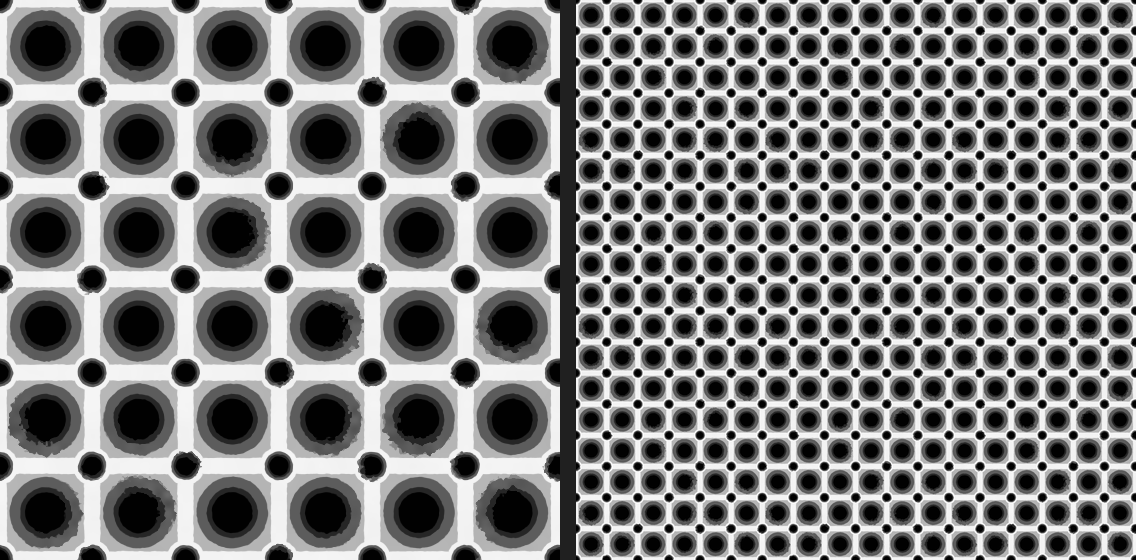
Left: one tile. Right: repeated 3 by 3.
Give the GLSL for this texture map, as a Shadertoy shader.

```glsl
// Tiled grid of ringed discs on notched grey squares, with small ringed dots
// where the white bands cross. Shapes are distance fields in cell units;
// wrapping noise roughens every edge and frays one side of some discs.

const float REPEATS = 6.0;
const vec2 SHIFT = vec2(-0.012, 0.008);    // grid offset, in cells
const float SQUARE_HALF = 0.414;
const float NOTCH_RADIUS = 0.205;
const vec3 DISC_RADII = vec3(0.382, 0.272, 0.218);  // mid, dark, black
const vec3 DOT_RADII = vec3(0.152, 0.126, 0.102);

const float WHITE = 0.953;
const float LIGHT = 0.71;
const float TORN = 0.53;
const float MID = 0.36;
const float DARK = 0.15;
const float BLACK = 0.005;

const float ROUGHNESS = 0.014;  // edge wobble everywhere
const float FRAY = 0.095;       // extra wobble on worn sides
const float MOTTLE = 0.022;     // cloudiness of the paint
const float TAU = 6.28318;

float hash(vec2 p, float seed) {
    return fract(sin(dot(p, vec2(127.1, 311.7)) + seed * 17.3) * 43758.5453);
}

// Value noise over the unit square; a whole frequency makes it wrap.
float noise(vec2 uv, float freq, float seed) {
    vec2 p = uv * freq;
    vec2 i = floor(p);
    vec2 f = p - i;
    f = f * f * (3.0 - 2.0 * f);
    vec2 a = mod(i, freq);
    vec2 b = mod(i + 1.0, freq);
    return mix(mix(hash(a, seed), hash(vec2(b.x, a.y), seed), f.x),
               mix(hash(vec2(a.x, b.y), seed), hash(b, seed), f.x), f.y);
}

// Signed edge grain, roughly -0.5 to 0.5.
float grain(vec2 uv, float seed) {
    return 0.6 * noise(uv, 108.0, seed) + 0.4 * noise(uv, 228.0, seed + 1.0) - 0.5;
}

// How frayed a disc is at this offset: random strength, facing a random side.
float wear(vec2 id, vec2 offset, float seed) {
    float strength = smoothstep(0.3, 1.0, hash(id, seed));
    float angle = TAU * hash(id, seed + 1.0);
    float facing = dot(offset, vec2(cos(angle), sin(angle))) / max(length(offset), 0.001);
    return strength * smoothstep(-0.5, 0.9, facing);
}

float cover(float dist, float pixel) {
    return smoothstep(0.75 * pixel, -0.75 * pixel, dist);
}

// Paints concentric rings from the outside in, each with its own rough edge.
float paintRings(float tone, vec2 uv, vec2 offset, vec3 radii, float worn, float seed, float pixel) {
    float d = length(offset);
    float amount = ROUGHNESS + FRAY * worn;
    float outer = d - radii.x + amount * grain(uv, seed);
    float torn = d - radii.x + 1.1 * amount * grain(uv, seed + 3.0);
    float dark = d - radii.y + amount * grain(uv, seed + 6.0);
    float black = d - radii.z + amount * grain(uv, seed + 9.0);
    float midTone = MID + 0.12 * worn * (noise(uv, 60.0, seed + 12.0) - 0.5);
    tone = mix(tone, TORN, cover(torn, pixel) * smoothstep(0.05, 0.3, worn));
    tone = mix(tone, midTone, cover(outer, pixel));
    tone = mix(tone, DARK, cover(dark, pixel));
    return mix(tone, BLACK, cover(black, pixel));
}

void mainImage(out vec4 fragColor, in vec2 fragCoord) {
    vec2 uv = fragCoord / iResolution.xy;
    float pixel = REPEATS / min(iResolution.x, iResolution.y);

    // Two interleaved lattices: cell centres and band crossings
    vec2 grid = uv * REPEATS - SHIFT;
    vec2 discOffset = fract(grid) - 0.5;
    vec2 dotOffset = fract(grid + 0.5) - 0.5;
    vec2 discId = mod(floor(grid), REPEATS);
    vec2 dotId = mod(floor(grid + 0.5), REPEATS);

    // White ground and notched squares
    float cloud = 0.6 * noise(uv, 18.0, 40.0) + 0.4 * noise(uv, 54.0, 41.0) - 0.5;
    float tone = WHITE + MOTTLE * cloud;
    vec2 side = abs(discOffset) - SQUARE_HALF;
    float square = max(max(side.x, side.y), NOTCH_RADIUS - length(dotOffset));
    square += ROUGHNESS * grain(uv, 50.0);
    tone = mix(tone, LIGHT + MOTTLE * cloud, cover(square, pixel));

    // Large discs, then the small dots
    float discWear = wear(discId, discOffset, 60.0);
    float dotWear = 0.8 * wear(dotId, dotOffset, 70.0);
    tone = paintRings(tone, uv, discOffset, DISC_RADII, discWear, 80.0, pixel);
    tone = paintRings(tone, uv, dotOffset, DOT_RADII, dotWear, 100.0, pixel);

    fragColor = vec4(vec3(tone), 1.0);
}
```
